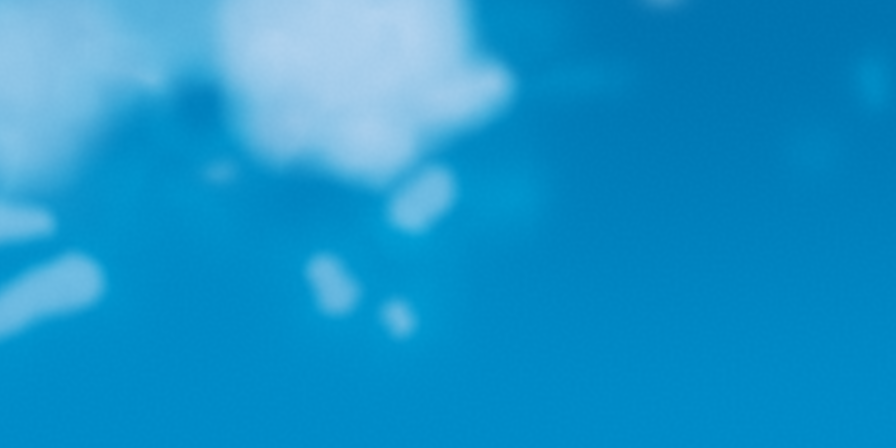
Reproduce this texture procedurally as a Shadertoy shader.

```glsl
float hash(vec2 cell) {
    vec3 q = fract(vec3(cell.xyx) * 0.1031);
    q += dot(q, q.yzx + 33.33);
    return fract((q.x + q.y) * q.z);
}

float cornerSlope(vec2 cell, vec2 offset) {
    float angle = 6.2832 * hash(cell);
    return dot(vec2(cos(angle), sin(angle)), offset);
}

float gradientNoise(vec2 p) {
    vec2 i = floor(p), f = fract(p);
    vec2 u = f * f * f * (f * (f * 6.0 - 15.0) + 10.0);
    vec2 e = vec2(0.0, 1.0);
    float low = mix(cornerSlope(i, f), cornerSlope(i + e.yx, f - e.yx), u.x);
    float high = mix(cornerSlope(i + e, f - e), cornerSlope(i + 1.0, f - 1.0), u.x);
    return mix(low, high, u.y);
}

float fbm(vec2 p) {
    float sum = 0.0, amplitude = 0.6;
    for (int octave = 0; octave < 3; octave++) {
        sum += amplitude * gradientNoise(p);
        p = mat2(1.6, 1.2, -1.2, 1.6) * p + 7.3;
        amplitude *= 0.45;
    }
    return sum;
}

float ellipse(vec2 p, vec2 center, vec2 radii) {
    return (length((p - center) / radii) - 1.0) * min(radii.x, radii.y);
}

float capsule(vec2 p, vec2 a, vec2 b, float radiusA, float radiusB) {
    vec2 ab = b - a;
    float t = clamp(dot(p - a, ab) / dot(ab, ab), 0.0, 1.0);
    return length(p - a - ab * t) - mix(radiusA, radiusB, t);
}

float blend(float a, float b, float k) {
    float h = max(k - abs(a - b), 0.0) / k;
    return min(a, b) - h * h * k * 0.25;
}

float glow(vec2 p, vec2 center, vec2 radii) {
    vec2 q = (p - center) / radii;
    return exp(-dot(q, q));
}

// Thin rim followed by a slow build-up inwards
float cover(float d, float rim, float depth) {
    return 0.6 * smoothstep(rim, -rim, d) + 0.4 * smoothstep(rim, -depth, d);
}

float mainCloud(vec2 p) {
    float d = ellipse(p, vec2(0.77, 0.92), vec2(0.29, 0.24));
    d = blend(d, ellipse(p, vec2(0.82, 0.71), vec2(0.13, 0.11)), 0.06);
    d = blend(d, ellipse(p, vec2(0.66, 0.73), vec2(0.12, 0.10)), 0.05);
    d = blend(d, ellipse(p, vec2(0.98, 0.79), vec2(0.12, 0.09)), 0.05);
    return blend(d, capsule(p, vec2(1.02, 0.79), vec2(1.09, 0.81), 0.06, 0.048), 0.04);
}

float leftCloud(vec2 p) {
    float d = ellipse(p, vec2(0.05, 0.86), vec2(0.24, 0.20));
    d = blend(d, ellipse(p, vec2(0.03, 0.70), vec2(0.15, 0.11)), 0.06);
    return blend(d, capsule(p, vec2(0.18, 0.85), vec2(0.34, 0.82), 0.07, 0.04), 0.06);
}

float smallClouds(vec2 p) {
    float d = capsule(p, vec2(0.915, 0.54), vec2(0.965, 0.575), 0.052, 0.052);
    d = min(d, capsule(p, vec2(0.73, 0.39), vec2(0.75, 0.345), 0.043, 0.045));
    d = min(d, capsule(p, vec2(0.88, 0.30), vec2(0.89, 0.287), 0.032, 0.031));
    d = min(d, capsule(p, vec2(0.0, 0.51), vec2(0.09, 0.505), 0.05, 0.032));
    return min(d, capsule(p, vec2(-0.02, 0.285), vec2(0.17, 0.37), 0.042, 0.062));
}

vec3 skyColor(vec2 p) {
    float depth = smoothstep(0.0, 1.05, p.y) * mix(0.5, 1.0, smoothstep(0.5, 1.5, p.x));
    return mix(vec3(0.0, 0.548, 0.785), vec3(0.0, 0.455, 0.69), depth);
}

void mainImage(out vec4 fragColor, in vec2 fragCoord) {
    vec2 p = fragCoord / iResolution.y;
    p.x *= 2.0 * iResolution.y / iResolution.x;
    vec2 warp = vec2(fbm(p * 5.0 + 3.0), fbm(p * 5.0 + 19.0));
    vec2 q = p + 0.045 * warp;
    float billow = fbm(p * vec2(5.0, 4.0) + warp);
    float grain = gradientNoise(p * 95.0);

    // Cloud bodies, joined where they overlap
    float mainD = mainCloud(q), leftD = leftCloud(q);
    float smallD = smallClouds(p + 0.03 * warp);
    float bandD = ellipse(q, vec2(0.40, 1.01), vec2(0.32, 0.18));
    float clear = 1.0 - cover(mainD, 0.045, 0.12);
    clear *= 1.0 - 0.80 * cover(leftD, 0.06, 0.16);
    clear *= 1.0 - 0.52 * cover(bandD, 0.06, 0.10);
    clear *= 1.0 - 0.66 * cover(smallD, 0.026, 0.045);
    clear *= 1.0 - 0.30 * glow(q, vec2(0.49, 0.617), vec2(0.04, 0.03));
    clear *= 1.0 - 0.35 * glow(p, vec2(1.48, 1.01), vec2(0.05, 0.03));
    clear *= 1.0 - 0.20 * glow(q, vec2(0.05, 0.59), vec2(0.12, 0.09));

    // Cyan haze around the clouds
    float nearest = min(min(mainD, leftD), min(bandD, smallD));
    float haze = 0.55 * exp(-max(nearest, 0.0) * 16.0);
    haze += 0.42 * glow(p, vec2(0.36, 0.58), vec2(0.24, 0.16));
    haze += 0.30 * glow(p, vec2(0.87, 0.42), vec2(0.24, 0.18));
    haze += 0.50 * glow(q, vec2(1.14, 0.56), vec2(0.09, 0.08));
    haze += 0.45 * glow(q, vec2(1.30, 0.82), vec2(0.10, 0.045));
    haze += 0.35 * glow(q, vec2(1.18, 0.94), vec2(0.10, 0.08));
    haze += 0.40 * glow(q, vec2(1.94, 0.82), vec2(0.055, 0.06));
    haze += 0.22 * glow(q, vec2(1.81, 0.66), vec2(0.06, 0.07));
    haze -= 0.40 * glow(q, vec2(0.45, 0.77), vec2(0.07, 0.06));
    haze -= 0.30 * glow(q, vec2(0.22, 0.70), vec2(0.07, 0.06));
    haze -= 0.35 * glow(q, vec2(0.68, 0.57), vec2(0.12, 0.05));
    haze = clamp(haze * (1.0 + 1.1 * billow), 0.0, 1.0);

    // Shading from sky through haze to white
    vec3 color = mix(skyColor(p), vec3(0.0, 0.625, 0.835), haze);
    float light = 0.86 + 0.40 * billow;
    light += 0.15 * glow(p, vec2(0.95, 0.88), vec2(0.22, 0.20));
    light += 0.30 * glow(p, vec2(0.0, 0.86), vec2(0.10, 0.14));
    light -= 0.12 * glow(p, vec2(0.62, 0.70), vec2(0.16, 0.12));
    vec3 cloud = mix(vec3(0.34, 0.66, 0.84), vec3(0.68, 0.82, 0.93), light);
    color = mix(color, cloud, 1.0 - clear) + 0.010 * grain;
    fragColor = vec4(clamp(color, 0.0, 1.0), 1.0);
}
```
